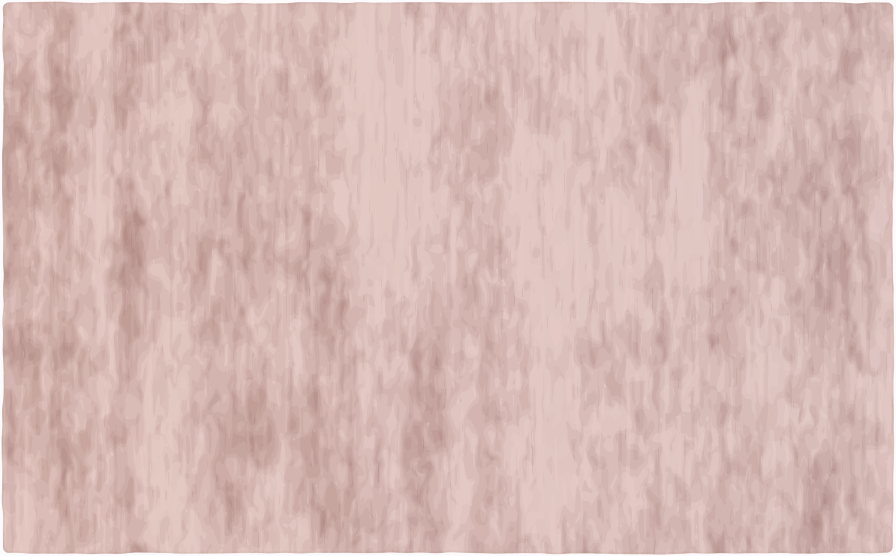
Write a WebGL 2 fragment shader that draws this texture.

```glsl
#version 300 es
precision highp float;
// Faded rose rug: flat flakes and fine vertical threads with a worn, wavy border.

#define BASE_TONE 0.86
#define TONE_STEP 0.19
#define BAND_AMOUNT 0.70
#define CLOUD_AMOUNT 0.58
#define FLAKE_AMOUNT 0.56
#define CHIP_AMOUNT 0.36
#define THREAD_AMOUNT 0.40
#define MARGIN 0.0022
#define EDGE_WAVE 0.005
#define DARK_ROSE vec3(0.74, 0.60, 0.58)
#define PALE_ROSE vec3(0.87, 0.76, 0.74)
#define BACKDROP vec3(0.99, 0.98, 0.98)

uniform vec2 u_resolution;
out vec4 fragColor;

float hash(ivec2 cell) {
    uvec2 q = uvec2(cell) * uvec2(1597334673u, 3812015801u);
    uint h = (q.x ^ q.y) * 1597334673u;
    h = (h ^ (h >> 15)) * 2246822519u;
    h ^= h >> 13;
    return float(h >> 8) / 16777216.0;
}

// Smooth random values along one column, shifted so rows never line up.
float columnValue(int column, float y) {
    y += 7.0 * hash(ivec2(column, 9173));
    int row = int(floor(y));
    float f = smoothstep(0.0, 1.0, fract(y));
    return mix(hash(ivec2(column, row)), hash(ivec2(column, row + 1)), f);
}

// Blends neighbouring columns; the result is centred on zero.
float columnNoise(vec2 p) {
    int column = int(floor(p.x));
    float f = smoothstep(0.0, 1.0, fract(p.x));
    return mix(columnValue(column, p.y), columnValue(column + 1, p.y), f) - 0.5;
}

// Rounds a value to flat tones with narrow antialiased borders.
float posterize(float value) {
    float level = value / TONE_STEP;
    float width = clamp(fwidth(level), 0.001, 0.8);
    float blend = clamp((fract(level) - 0.5) / width + 0.5, 0.0, 1.0);
    return TONE_STEP * (floor(level) + blend);
}

float roundedBox(vec2 p, vec2 halfSize, float radius) {
    vec2 d = abs(p) - halfSize + radius;
    return length(max(d, 0.0)) + min(max(d.x, d.y), 0.0) - radius;
}

// Wide vertical bands and clouds, deeper at the left.
float broadTone(vec2 q, float across) {
    float bands = columnNoise(q * vec2(17.0, 1.3) + 5.0)
                + 0.5 * columnNoise(q * vec2(38.0, 2.6) + 149.0);
    float tone = BAND_AMOUNT * mix(1.15, 0.55, across) * bands;
    tone += CLOUD_AMOUNT * columnNoise(q * vec2(8.0, 6.0) + 13.0);
    tone -= 0.30 * (1.0 - smoothstep(0.08, 0.45, across));
    tone -= 0.08 * smoothstep(0.55, 0.9, across);
    return tone;
}

float rugTone(vec2 p, float across) {
    // Ragged outlines
    vec2 warp = vec2(columnNoise(p * vec2(48.0, 42.0) + 31.0),
                     columnNoise(p * vec2(62.0, 38.0) + 87.0));
    vec2 q = p + warp * vec2(0.011, 0.022);

    // Flat flakes and chips following the broad shading
    float tone = broadTone(q, across);
    tone += FLAKE_AMOUNT * columnNoise(q * vec2(60.0, 25.0) + 211.0);
    tone += CHIP_AMOUNT * columnNoise(q * vec2(95.0, 50.0) + 401.0);
    tone -= 0.5 * max(-tone - 0.28, 0.0);
    tone = min(posterize(tone), 0.26);

    // Upright threads laid on top
    vec2 thread = p + warp * vec2(0.003, 0.02);
    tone += posterize(THREAD_AMOUNT * columnNoise(thread * vec2(130.0, 16.0) + 613.0));

    // Rare dark slits and pale nicks
    float slit = columnNoise(thread * vec2(185.0, 21.0) + 829.0);
    float nick = columnNoise(thread * vec2(170.0, 65.0) + 977.0);
    tone -= 0.24 * smoothstep(0.42, 0.46, slit);
    tone += 0.24 * smoothstep(0.44, 0.47, nick);
    return clamp(BASE_TONE + tone, -0.25, 1.16);
}

void main() {
    vec2 p = gl_FragCoord.xy / u_resolution.y;
    vec2 halfSize = 0.5 * vec2(u_resolution.x / u_resolution.y, 1.0);
    float across = gl_FragCoord.x / u_resolution.x;

    // Woven surface, warmer at the left and greyer at the right
    float tone = rugTone(p, across);

    // Wavy border with a thin shaded rim
    float wave = EDGE_WAVE * (0.5 + 0.65 * columnNoise(p * 11.0 + 53.0)
                              + 0.45 * columnNoise(p * 37.0 + 71.0));
    float edge = roundedBox(p - halfSize, halfSize - MARGIN, 0.014) + wave;
    float pixel = 0.6 / u_resolution.y;
    tone -= 0.14 * smoothstep(-0.005, -0.002, edge);

    vec3 color = mix(DARK_ROSE, PALE_ROSE, tone);
    color += vec3(0.012, -0.002, -0.010) * (0.5 - across);
    color = mix(color, BACKDROP, smoothstep(-pixel, pixel, edge));
    fragColor = vec4(color, 1.0);
}
```
